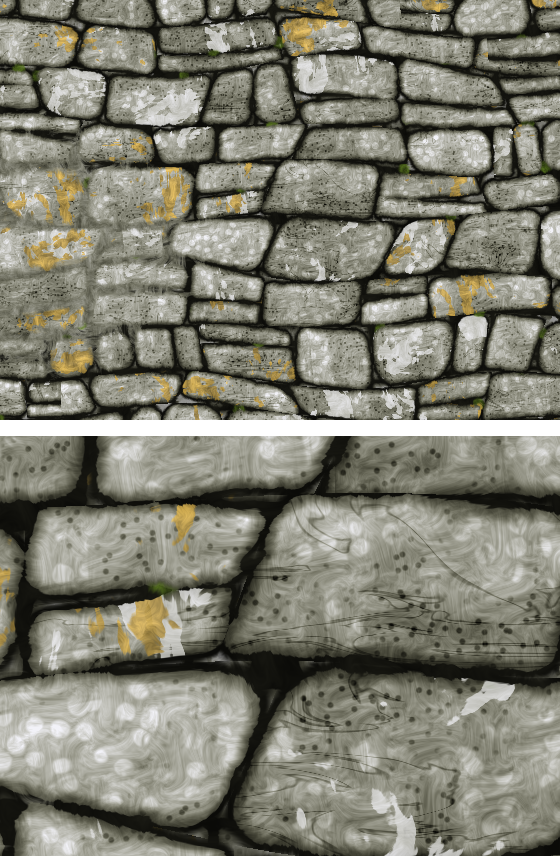
Top: the whole. Bottom: its middle third, enlarged.
A Shadertoy shader for this texture:

```glsl
float hash(vec2 p) {
    vec3 q = fract(p.xyx * .1031);
    q += dot(q, q.yzx + 33.33);
    return fract((q.x + q.y) * q.z);
}

vec2 hash2(vec2 p) { return vec2(hash(p), hash(p + 57.3)); }

// Cellular noise: distance to the nearest scattered point
float cells(vec2 p) {
    vec2 base = floor(p);
    float nearest = 2.;
    for (int j = -1; j <= 1; j++)
        for (int i = -1; i <= 1; i++) {
            vec2 g = base + vec2(i, j);
            vec2 v = g + hash2(g) - p;
            nearest = min(nearest, dot(v, v));
        }
    return sqrt(nearest);
}

// Layered, bent sines
float waves(vec2 p) {
    float sum = 0., amp = .5;
    for (int i = 0; i < 5; i++) {
        p = mat2(.8, .6, -.6, .8) * p * 1.9;
        p += .7 * sin(p.yx * 1.2 + float(i) * 1.7);
        sum += amp * sin(p.x) * cos(p.y);
        amp *= .66;
    }
    return sum;
}

vec3 grey(float v) {
    v = clamp(v, .04, .95);
    return vec3(v, v, v * (.72 + .32 * v));
}

// Uneven lines between courses and between neighbours
float bed(float row, float x) {
    float h = hash(vec2(row, 3.));
    return row + .4 * (h - .5) + .13 * sin(x * (2. + 3. * h) + row * 2.4)
         + .06 * sin(x * 9. + h * 40.);
}

float joint(float col, float row, float v) {
    return col + .5 * (hash(vec2(col, row + 17.)) - .5)
         + .5 * (hash(vec2(row, col + 5.)) - .5) * (v - .5);
}

struct Stone { float dist; vec2 id, pos, extent; };

Stone findStone(vec2 p, vec2 size) {
    vec2 q = p / size;
    float row = floor(q.y);
    if (q.y < bed(row, p.x)) row--;
    else if (q.y > bed(row + 1., p.x)) row++;
    float low = bed(row, p.x), high = bed(row + 1., p.x);
    float v = (q.y - low) / (high - low);

    float stretch = mix(.8, 1.25, hash(vec2(row, 9.)));
    q.x = q.x / stretch + 7. * hash(vec2(row, 5.));
    float col = floor(q.x);
    if (q.x < joint(col, row, v)) col--;
    else if (q.x > joint(col + 1., row, v)) col++;
    float left = joint(col, row, v), right = joint(col + 1., row, v);
    float u = (q.x - left) / (right - left);

    // Some blocks split into thin slabs or narrow pieces
    vec2 id = vec2(col, row);
    float kind = hash(id + 71.);
    float cut = mix(.35, .65, hash(id + 31.));
    if (kind < .33 && high - low > .75) {
        cut += .2 * (hash(id + 13.) - .5) * (u - .5);
        float middle = mix(low, high, cut);
        if (v > cut) { low = middle; id += 100.5; } else high = middle;
    } else if (kind > .82) {
        float middle = mix(left, right, cut);
        if (u > cut) { left = middle; id += 200.5; } else right = middle;
    }

    // Tilted, rounded block
    vec2 unit = size * vec2(stretch, 1.);
    vec2 a = (q - vec2(left, low)) * unit, b = (vec2(right, high) - q) * unit;
    vec2 pos = (a - b) * .5, extent = (a + b) * .5;
    pos += .18 * (hash(id + 41.) - .5) * vec2(-pos.y, pos.x);
    float radius = min(extent.x, extent.y) * mix(.3, .8, hash(id + 23.));
    vec2 e = abs(pos) - extent + radius + .004;
    float dist = length(max(e, 0.)) + min(max(e.x, e.y), 0.) - radius;
    return Stone(dist, id, pos, extent);
}

vec3 stoneFace(Stone s, vec2 p) {
    vec2 t = p + 9. * hash2(s.id);
    float broad = waves(t * 12.), fine = waves(t * 40.);
    float relief = fine - waves(t * 40. + vec2(-.06, .12));
    float v = .61 + .16 * (hash(s.id + 3.) - .5) + .13 * broad + .1 * fine + .12 * relief;
    v += .06 * s.pos.y / s.extent.y;

    // Strata, pits and pale mottling
    float strata = abs(waves(t * vec2(5., 17.)) + .15);
    v -= .2 * smoothstep(.06, 0., strata) * step(.45, hash(s.id + 8.));
    v -= .24 * smoothstep(.24, .1, cells(t * 75.)) * smoothstep(-.2, .4, -broad);
    float spots = cells(t * 42.) + .15 * fine;
    v += .14 * smoothstep(.36, .24, spots) * smoothstep(-.1, .3, broad);
    v *= mix(.4, 1., smoothstep(-.001, .013, -s.dist));
    vec3 color = grey(v);

    // White and orange lichen
    float white = waves(t * 9. + 4.) + .2 * fine - .5 * spots;
    white = smoothstep(.12, .2, white) * step(.62, hash(s.id + 19.));
    color = mix(color, grey(.84 + .1 * fine), .85 * white);
    float orange = waves(t * 10. + 8.) + .25 * fine - .6 * spots;
    orange = smoothstep(.06, .18, orange) * step(.7, hash(s.id + 29.));
    return mix(color, vec3(.72, .58, .24) * (.95 + .4 * fine), .8 * orange);
}

void mainImage(out vec4 fragColor, in vec2 fragCoord) {
    vec2 p = fragCoord / iResolution.y;
    float soft = 1. / iResolution.y;
    float rough = waves(p * 24.);
    vec2 bent = p + .012 * sin(p.yx * vec2(9., 8.) + 2. * sin(p * vec2(5., 6.)));

    // Dark hollows with small wedged stones
    Stone block = findStone(bent, vec2(.21, .118));
    block.dist += .005 * rough;
    Stone wedge = findStone(bent + 3., vec2(.075, .045));
    wedge.dist += .003 * rough;
    vec3 color = grey(.06 + .04 * rough);
    float shown = smoothstep(soft, -soft, wedge.dist) * smoothstep(.003, .011, block.dist);
    color = mix(color, stoneFace(wedge, p) * .7, shown * step(.3, hash(wedge.id + 6.)));

    // Main stones
    color = mix(color, stoneFace(block, p), smoothstep(soft, -soft, block.dist));

    // Mortar smeared over the left side
    float area = length((p - vec2(.06, .4)) / vec2(.36, .27)) - 1. + .3 * rough;
    float smear = smoothstep(.12, -.12, area) * smoothstep(-.016, -.002, block.dist + .01 * rough);
    float grit = waves(p * 45.) - .3 * smoothstep(.3, .1, cells(p * 60.));
    color = mix(color, grey(.5 + .17 * grit + .08 * rough), .9 * smear);

    // Sparse green tufts in the joints
    float tuft = smoothstep(.1, .05, cells(p * 6.) + .04 * rough) * smoothstep(-.006, .002, block.dist);
    color = mix(color, vec3(.3, .4, .1) * (1. + .6 * grit), .7 * tuft);
    fragColor = vec4(color, 1.);
}
```
